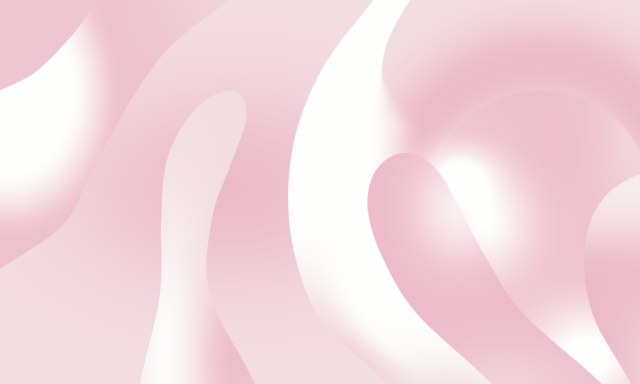
Give the GLSL for this background, as a Shadertoy shader.

```glsl
const vec3 WHITE = vec3(0.995, 0.995, 0.99);
const vec3 PALE = vec3(0.95, 0.87, 0.885);
const vec3 ROSE = vec3(0.93, 0.73, 0.79);

// Smooth interpolation through seven evenly spaced knots, t in 0..1
float spline(float t, float k[7]) {
    float s = clamp(t, 0.0, 1.0) * 6.0;
    int i = min(int(s), 5);
    float f = s - float(i);
    float a = k[i], b = k[i + 1];
    float before = i > 0 ? k[i - 1] : 2.0 * a - b;
    float after = i < 5 ? k[i + 2] : 2.0 * b - a;
    float m0 = 0.5 * (b - before), m1 = 0.5 * (after - a);
    float g = 1.0 - f;
    return a * (1.0 + 2.0 * f) * g * g + m0 * f * g * g
         + b * f * f * (3.0 - 2.0 * f) - m1 * f * f * g;
}

// Root spacing gives a curve a rounded tip at the top
float tipDepth(float y, float top) {
    return sqrt(clamp((top - y) / top, 0.0, 1.0));
}

float cover(float d, float pixel) {
    float w = clamp(fwidth(d), pixel * 0.7, pixel * 5.0);
    return clamp(d / w + 0.5, 0.0, 1.0);
}

float glow(vec2 p, vec2 centre, vec2 radii) {
    vec2 d = (p - centre) / radii;
    return exp(-dot(d, d));
}

vec3 backdrop(vec2 p) {
    return mix(PALE, ROSE, glow(p, vec2(0.60, 0.51), vec2(0.40, 0.25)));
}

vec3 cornerSheet(vec2 p) {
    float light = 1.0 - smoothstep(0.58, 1.08, length((p - vec2(0.02, 0.76)) / vec2(0.28, 0.36)));
    vec3 c = mix(ROSE, PALE, 0.2 + 0.5 * glow(p, vec2(0.58, 1.02), vec2(0.18)));
    return mix(c, WHITE, light);
}

vec3 slimFinger(vec2 p) {
    vec3 c = mix(PALE, WHITE, glow(p, vec2(0.44, 0.08), vec2(0.10, 0.34)));
    return mix(c, ROSE, 0.9 * glow(p, vec2(0.62, 0.07), vec2(0.10, 0.22)));
}

vec3 crescent(vec2 p, float inset) {
    float rim = (1.0 - smoothstep(0.0, 0.13, inset)) * (1.0 - smoothstep(0.05, 0.42, p.y));
    vec3 c = mix(WHITE, mix(PALE, ROSE, 0.25), rim);
    return mix(c, PALE, 0.8 * glow(p, vec2(1.16, -0.03), vec2(0.22, 0.10)));
}

// Halo, dome and bright spots on the right
vec3 domeField(vec2 p, float pixel) {
    vec2 q = p - vec2(1.413, 0.478);
    float ring = (length(q) - 0.36) / 0.11;
    vec3 halo = mix(PALE, ROSE, exp(-ring * ring));
    vec3 dome = mix(ROSE, PALE, 0.2 + 0.65 * glow(p, vec2(1.65, 0.62), vec2(0.13, 0.17)));
    dome = mix(dome, ROSE, 0.7 * glow(p, vec2(1.44, 0.60), vec2(0.16)));
    float domeDistance = length(vec2(q.x, max(q.y, 0.0)));
    vec3 c = mix(halo, dome, cover(0.287 - domeDistance, pixel));
    float spot = glow(p, vec2(1.19, 0.545), vec2(0.09, 0.07))
               + glow(p, vec2(1.265, 0.42), vec2(0.12, 0.14));
    c = mix(c, WHITE, min(spot, 1.0));
    return mix(c, WHITE, min(1.0, 1.15 * glow(p, vec2(1.53, 0.07), vec2(0.15, 0.13))));
}

vec3 broadFinger(vec2 p) {
    vec3 c = mix(ROSE, WHITE, 0.8 * glow(p, vec2(1.20, 0.46), vec2(0.12, 0.14)));
    return mix(c, PALE, 0.7 * glow(p, vec2(1.32, -0.02), vec2(0.22, 0.13)));
}

vec3 sidePetal(vec2 p) {
    vec3 c = mix(ROSE, mix(PALE, WHITE, 0.4), smoothstep(0.27, 0.51, p.y));
    return mix(c, PALE, 0.6 * glow(p, vec2(1.70, 0.06), vec2(0.08, 0.14)));
}

void mainImage(out vec4 fragColor, in vec2 fragCoord) {
    float pixel = 1.0 / iResolution.y;
    vec2 p = fragCoord / iResolution.xy * vec2(1.67, 1.0);
    float down = 1.0 - p.y;
    vec3 color = backdrop(p);

    // Corner sheets at the left
    float sheet = spline(down / 0.707, float[7](0.598, 0.448, 0.357, 0.289, 0.228, 0.161, -0.01));
    color = mix(color, cornerSheet(p), cover(sheet - p.x, pixel));
    float corner = spline(down / 0.24, float[7](0.25, 0.226, 0.198, 0.163, 0.124, 0.074, -0.01));
    color = mix(color, mix(ROSE, PALE, 0.3), cover(corner - p.x, pixel));

    // Slim finger
    float u = tipDepth(p.y, 0.763);
    float left = spline(u, float[7](0.604, 0.541, 0.480, 0.433, 0.420, 0.417, 0.365));
    float right = spline(u, float[7](0.604, 0.635, 0.640, 0.602, 0.552, 0.548, 0.665));
    float mask = cover(p.x - left, pixel) * cover(right - p.x, pixel) * cover(0.763 - p.y, pixel);
    color = mix(color, slimFinger(p), mask);

    // Crescent, sharp at the top and dissolving into the dome field
    float outer = spline(down, float[7](0.974, 0.848, 0.776, 0.752, 0.770, 0.839, 1.011));
    color = mix(color, crescent(p, p.x - outer), cover(p.x - outer, pixel));
    float inner = spline(down / 0.326, float[7](1.070, 1.037, 1.011, 0.998, 0.998, 1.012, 1.035));
    inner += 0.8 * max(0.5 - p.y, 0.0);
    float blur = mix(pixel, 0.075, 1.0 - smoothstep(0.65, 0.82, p.y));
    color = mix(color, domeField(p, pixel), smoothstep(-blur, blur, p.x - inner));

    // Broad finger
    u = tipDepth(p.y, 0.602);
    left = spline(u, float[7](1.061, 1.009, 0.970, 0.960, 0.996, 1.087, 1.283));
    right = spline(u, float[7](1.061, 1.109, 1.157, 1.202, 1.265, 1.365, 1.570));
    mask = cover(p.x - left, pixel) * cover(right - p.x, pixel) * cover(0.602 - p.y, pixel);
    color = mix(color, broadFinger(p), mask);

    // Petal at the right border
    left = spline(tipDepth(p.y, 0.548), float[7](1.691, 1.639, 1.578, 1.537, 1.524, 1.552, 1.646));
    color = mix(color, sidePetal(p), cover(p.x - left, pixel));
    fragColor = vec4(color, 1.0);
}
```
